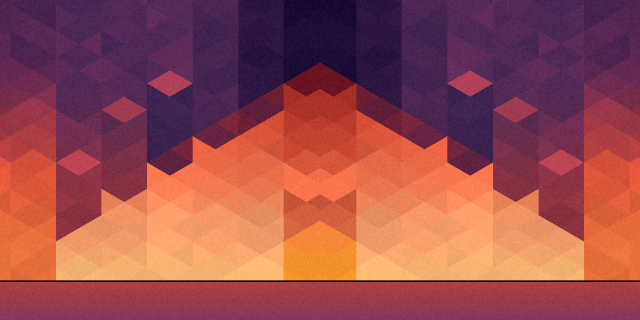
Give the GLSL for this background, as a Shadertoy shader.

```glsl
// Mirrored mosaic of triangles: a glowing orange peak under a violet sky, above a crimson band.

float hash(vec2 p) {
    vec3 q = fract(vec3(p.xyx) * 0.1031);
    q += dot(q, q.yzx + 33.33);
    return fract((q.x + q.y) * q.z);
}

// Violet sky: navy at the centre, plum and ember towards the sides.
vec3 skyColor(float column, float row, float tone) {
    vec3 plum = mix(vec3(0.22, 0.15, 0.35), vec3(0.41, 0.17, 0.33), tone);
    vec3 navy = vec3(0.10, 0.045, 0.20) + 0.05 * (tone - 0.5);
    vec3 sky = mix(navy, plum, smoothstep(-0.4, 2.8, column));
    if (column == 3.0 && row > 0.4) sky = mix(sky, vec3(0.22, 0.13, 0.31), 0.6);
    float ember = smoothstep(-0.5, 5.0, row) * step(3.5, column);
    return mix(sky, vec3(0.62, 0.21, 0.24), ember * 0.85);
}

// Warm slope: red, coral, peach, then gold near the floor.
vec3 glowColor(float row) {
    vec3 glow = mix(vec3(0.82, 0.29, 0.20), vec3(0.95, 0.45, 0.30), smoothstep(1.2, 3.8, row));
    glow = mix(glow, vec3(0.95, 0.60, 0.41), smoothstep(3.4, 5.5, row));
    return mix(glow, vec3(0.98, 0.72, 0.45), smoothstep(5.8, 7.3, row));
}

// Dark core of the peak, brightening to amber.
vec3 coreColor(float row) {
    if (row < 0.2) return vec3(0.43, 0.08, 0.14);
    vec3 core = mix(vec3(0.67, 0.19, 0.16), vec3(0.78, 0.27, 0.19), smoothstep(0.5, 2.6, row));
    core = mix(core, vec3(0.95, 0.44, 0.29), smoothstep(2.4, 3.7, row));
    return mix(core, vec3(0.98, 0.60, 0.17), smoothstep(4.5, 7.2, row));
}

// Side flank: crimson fading down to orange.
vec3 flankColor(float row, float tone) {
    vec3 top = mix(vec3(0.27, 0.15, 0.34), vec3(0.46, 0.16, 0.31), tone);
    vec3 flank = mix(top, vec3(0.64, 0.22, 0.25), smoothstep(-0.8, 2.3, row));
    flank = mix(flank, vec3(0.86, 0.33, 0.22), smoothstep(2.0, 3.6, row));
    return mix(flank, vec3(0.95, 0.46, 0.24), smoothstep(3.4, 6.5, row));
}

vec3 mosaic(float dist, float y) {
    // Skewed lattice: a and b count the two families of slanted lines.
    float u = (dist - 0.1133) / 0.1424;
    float v = (0.739 - y) / 0.0823;
    float column = floor(u) + 1.0;
    float a = floor(v - fract(u));
    float b = floor(v + fract(u));
    float row = 0.5 * (a + b + 1.0);
    float side = b - a;  // 0 inner triangle, 1 rhombus, 2 outer triangle

    // Overlapping bands and single cells vary the tone.
    float bandA = hash(vec2(column + 17.0, floor(a * 0.5) + 41.0));
    float bandB = hash(vec2(column + 53.0, floor(b * 0.5) + 29.0));
    float cell = hash(vec2(a + 31.0 + 7.0 * column, b + 67.0));
    float tone = 0.35 * bandA + 0.3 * bandB + 0.35 * cell;

    float rim = column < 0.5 ? -1.0 : column;
    bool strip = a == rim - 1.0;
    bool warm = a >= rim || (strip && side == 2.0 && column > 1.5 && column < 4.5);

    vec3 color;
    if (column > 5.5) {
        color = flankColor(row, tone);
    } else if (warm) {
        color = column < 0.5 ? coreColor(row) : glowColor(row);
        if (column < 0.5 && a + b >= 8.0 && a <= 4.0)
            color = mix(vec3(0.75, 0.32, 0.21), vec3(0.83, 0.40, 0.24), row - 4.5);
    } else {
        color = skyColor(column, row, tone);
        if (strip && column > 0.5 && column < 3.5)
            color = mix(color, vec3(0.58, 0.14, 0.16), side == 1.0 ? 0.4 : 0.6);
        // Rosy rhombi along the shoulder.
        if (side == 1.0 && a == column - 4.0 + step(4.5, column) && column > 2.5)
            color = mix(color, vec3(0.80, 0.28, 0.33), 0.7);
    }
    return color * (1.0 + (column < 0.5 ? 0.12 : 0.22) * (tone - 0.5));
}

vec3 scene(vec2 p, float center) {
    vec3 color = mosaic(abs(p.x - center), p.y);
    if (p.y < 0.1205)  // lower band
        color = mix(vec3(0.50, 0.22, 0.36), vec3(0.71, 0.24, 0.25), p.y / 0.12);
    return mix(color, vec3(0.10, 0.03, 0.05), step(abs(p.y - 0.1215), 0.0024));
}

void mainImage(out vec4 fragColor, in vec2 fragCoord) {
    float center = 0.5 * iResolution.x / iResolution.y;
    vec3 color = vec3(0.0);
    // Nine samples smooth every edge.
    for (int i = 0; i < 9; i++) {
        vec2 offset = vec2(i % 3 - 1, i / 3 - 1) / 3.0;
        color += scene((fragCoord + offset) / iResolution.y, center) / 9.0;
    }
    // Fine paper grain.
    float grain = hash(floor(fragCoord / iResolution.y * 256.0));
    fragColor = vec4(color + 0.035 * (grain - 0.5), 1.0);
}
```
